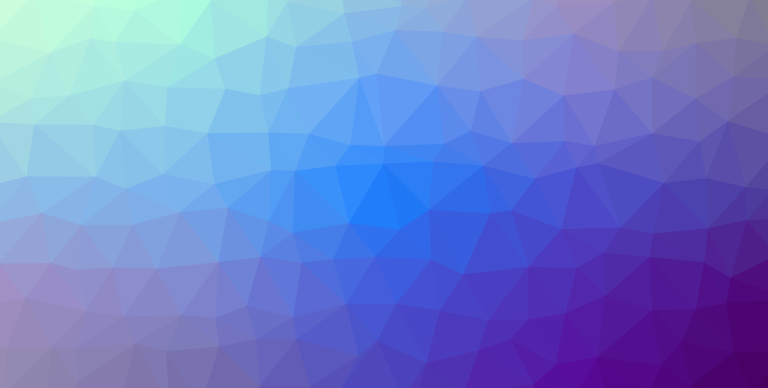
Write a WebGL 2 fragment shader that draws this background.

```glsl
#version 300 es
precision highp float;
// Low-poly mesh of flat triangles over a mint, blue and violet colour field.

uniform vec2 u_resolution;
out vec4 fragColor;

const float CELL = 0.113; // mesh spacing, in canvas heights

vec2 hash2(vec2 p) {
    vec3 q = fract(p.xyx * vec3(0.1031, 0.1030, 0.0973));
    q += dot(q, q.yzx + 33.33);
    return fract((q.xx + q.yz) * q.zy);
}

// Five evenly spaced colour stops
vec3 ramp(float t, vec3 a, vec3 b, vec3 c, vec3 d, vec3 e) {
    vec4 w = clamp(t * 4.0 - vec4(0.0, 1.0, 2.0, 3.0), 0.0, 1.0);
    return mix(mix(mix(mix(a, b, w.x), c, w.y), d, w.z), e, w.w);
}

// Colour field: horizontal ramps blended from top to bottom
vec3 field(vec2 uv) {
    vec3 top = ramp(uv.x, vec3(0.81, 1.0, 0.86), vec3(0.68, 1.0, 0.87),
        vec3(0.56, 0.74, 0.89), vec3(0.62, 0.56, 0.76), vec3(0.51, 0.50, 0.56));
    vec3 upper = ramp(uv.x, vec3(0.70, 0.93, 0.87), vec3(0.58, 0.84, 0.91),
        vec3(0.38, 0.62, 0.97), vec3(0.48, 0.49, 0.83), vec3(0.43, 0.39, 0.64));
    vec3 middle = ramp(uv.x, vec3(0.56, 0.74, 0.91), vec3(0.47, 0.69, 0.93),
        vec3(0.10, 0.50, 1.0), vec3(0.30, 0.31, 0.81), vec3(0.30, 0.24, 0.61));
    vec3 lower = ramp(uv.x, vec3(0.63, 0.56, 0.77), vec3(0.51, 0.53, 0.80),
        vec3(0.26, 0.35, 0.86), vec3(0.32, 0.16, 0.68), vec3(0.31, 0.02, 0.47));
    vec3 bottom = ramp(uv.x, vec3(0.58, 0.54, 0.68), vec3(0.47, 0.43, 0.66),
        vec3(0.30, 0.26, 0.72), vec3(0.35, 0.03, 0.60), vec3(0.27, 0.0, 0.36));
    return ramp(1.0 - uv.y, top, upper, middle, lower, bottom);
}

// Jittered lattice point
vec2 meshPoint(vec2 id) {
    return vec2(0.889, 0.547) + CELL * (id + 0.66 * (hash2(id + 57.0) - 0.5));
}

// Signed distance to an edge, positive on its left
float edge(vec2 p, vec2 a, vec2 b) {
    vec2 e = normalize(b - a), q = p - a;
    return e.x * q.y - e.y * q.x;
}

// Flat triangle colour, weighted by its pixel coverage
vec4 facet(vec2 p, vec2 a, vec2 b, vec2 c) {
    float inside = min(edge(p, a, b), min(edge(p, b, c), edge(p, c, a)));
    float cover = clamp(inside * u_resolution.y + 0.5, 0.0, 1.0);
    vec2 centre = (a + b + c) / 3.0;
    vec2 uv = vec2(centre.x * u_resolution.y / u_resolution.x, centre.y);
    return vec4(field(clamp(uv, 0.0, 1.0)), 1.0) * cover;
}

void main() {
    vec2 p = gl_FragCoord.xy / u_resolution.y;
    vec2 cell = floor((p - vec2(0.889, 0.547)) / CELL);
    vec4 sum = vec4(0.0);

    // Split each nearby quad along its shorter diagonal
    for (int j = -1; j <= 1; j++) {
        for (int i = -1; i <= 1; i++) {
            vec2 id = cell + vec2(i, j);
            vec2 a = meshPoint(id);
            vec2 b = meshPoint(id + vec2(1.0, 0.0));
            vec2 c = meshPoint(id + vec2(1.0, 1.0));
            vec2 d = meshPoint(id + vec2(0.0, 1.0));
            if (distance(a, c) < distance(b, d)) {
                sum += facet(p, a, b, c) + facet(p, a, c, d);
            } else {
                sum += facet(p, a, b, d) + facet(p, b, c, d);
            }
        }
    }
    fragColor = vec4(sum.rgb / max(sum.a, 0.001), 1.0);
}
```
